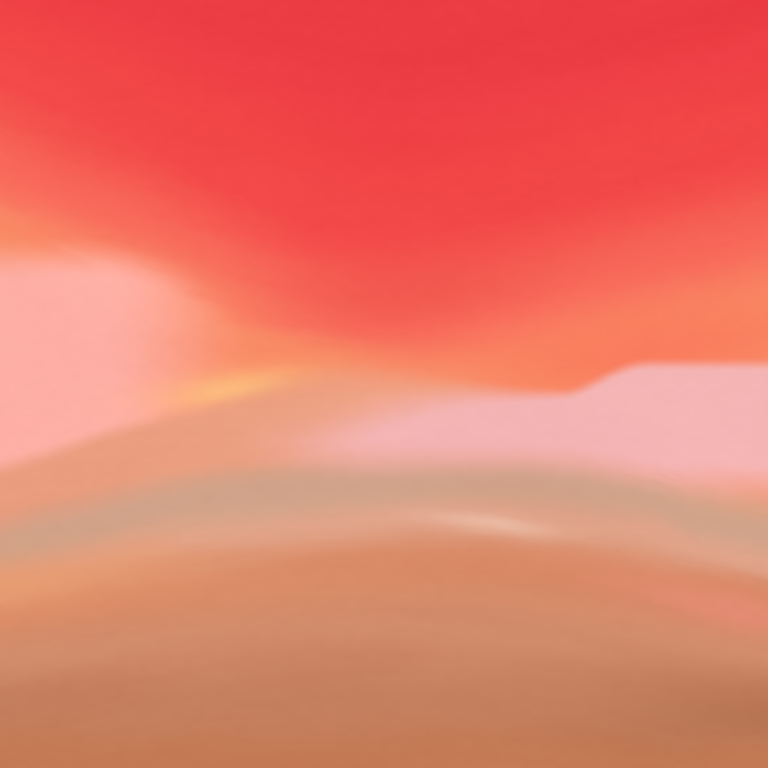
Give the GLSL for this background, as a WebGL 1 fragment shader.

```glsl
precision highp float;
// Painted sunset: red sky falling in a wide V over pink clouds and arched sandy hills.

uniform vec2 u_resolution;

#define WARP 0.028
#define STREAK 0.035
#define GRAIN 0.012
#define DEEP_RED vec3(0.92, 0.23, 0.26)
#define RED vec3(0.95, 0.28, 0.28)
#define CORAL vec3(0.97, 0.41, 0.35)
#define ORANGE vec3(0.98, 0.56, 0.41)
#define PINK vec3(1.0, 0.69, 0.65)
#define ROSE vec3(0.96, 0.71, 0.71)
#define PEACH vec3(0.92, 0.62, 0.50)
#define SAND vec3(0.82, 0.64, 0.54)
#define CLAY vec3(0.77, 0.50, 0.37)

float hash(vec2 p) {
  p = fract(p * vec2(0.1031, 0.1137));
  p += dot(p, p.yx + 33.33);
  return fract((p.x + p.y) * p.x * 7.31);
}

float noise(vec2 p) {
  vec2 i = floor(p), f = fract(p);
  f = f * f * (3.0 - 2.0 * f);
  return mix(mix(hash(i), hash(i + vec2(1, 0)), f.x),
             mix(hash(i + vec2(0, 1)), hash(i + vec2(1, 1)), f.x), f.y);
}

// Layered noise, centred on zero
float fbm(vec2 p) {
  float sum = 0.0, amp = 0.5;
  for (int i = 0; i < 5; i++) {
    sum += amp * (noise(p) - 0.5);
    p = mat2(1.6, 0.3, -0.3, 1.9) * p + 17.3;
    amp *= 0.5;
  }
  return sum;
}

// Soft elliptical brush dab, sheared by a slope
float dab(vec2 p, vec2 centre, vec2 radius, float slope) {
  vec2 q = p - centre;
  q.y -= slope * q.x;
  q /= radius;
  return exp(-dot(q, q));
}

vec3 skyColor(vec2 p, float streak) {
  float d = p.x - 0.5;
  float h = p.y - 0.575 - 0.32 * sqrt(d * d + 0.003) + 0.10 * d + 0.05 * streak;
  vec3 col = mix(ORANGE, CORAL, smoothstep(-0.10, 0.01, h));
  col = mix(col, RED, smoothstep(-0.01, 0.12, h));
  col = mix(col, DEEP_RED, smoothstep(0.12, 0.34, h));
  col = mix(col, vec3(0.94, 0.33, 0.30), 0.7 * dab(p, vec2(0.54, 0.625), vec2(0.16, 0.05), 0.1));
  col = mix(col, vec3(0.98, 0.47, 0.36), 0.75 * dab(p, vec2(0.85, 0.55), vec2(0.24, 0.06), 0.12));

  // Left cloud, fading into a golden tip
  float top = 0.665 - 3.0 * p.x * p.x * p.x;
  float cloud = smoothstep(-0.035, 0.025, top - p.y) * (1.0 - smoothstep(0.13, 0.34, p.x));
  col = mix(col, PINK, cloud);
  col = mix(col, vec3(0.99, 0.76, 0.50), 0.85 * dab(p, vec2(0.31, 0.493), vec2(0.10, 0.023), 0.12));
  return col;
}

vec3 groundColor(vec2 p, float streak) {
  float d = p.x - 0.5;
  float g = p.y + (0.30 * d * d - 0.03 * d) * smoothstep(0.0, 0.3, p.y) + 0.025 * streak;
  vec3 col = mix(vec3(0.77, 0.48, 0.33), CLAY, smoothstep(0.0, 0.08, g));
  col = mix(col, vec3(0.82, 0.55, 0.42), smoothstep(0.09, 0.19, g));
  col = mix(col, vec3(0.85, 0.54, 0.40), smoothstep(0.19, 0.26, g));
  col = mix(col, vec3(0.88, 0.64, 0.54), smoothstep(0.275, 0.33, g));
  col = mix(col, SAND, smoothstep(0.325, 0.365, g));
  col = mix(col, PEACH, smoothstep(0.375, 0.425, g));

  // Warm side slopes, a pale wisp and a shaded corner
  col = mix(col, vec3(0.91, 0.60, 0.42), 0.8 * dab(p, vec2(0.02, 0.24), vec2(0.22, 0.035), 0.15));
  col = mix(col, vec3(0.90, 0.55, 0.46), 0.85 * dab(p, vec2(0.97, 0.205), vec2(0.17, 0.028), -0.22));
  col = mix(col, vec3(0.92, 0.74, 0.65), 0.8 * dab(p, vec2(0.64, 0.316), vec2(0.085, 0.011), -0.13));
  col = mix(col, vec3(0.71, 0.45, 0.32), 0.8 * dab(p, vec2(1.0, 0.06), vec2(0.22, 0.045), 0.0));
  return col;
}

void main() {
  vec2 uv = gl_FragCoord.xy / u_resolution;
  float d = uv.x - 0.5;

  // Brush flow bends up in the sky and down on the hills
  float bend = mix(-0.35, 0.45, smoothstep(0.4, 0.65, uv.y)) * d * d;
  vec2 flow = vec2(uv.x, uv.y - bend);
  float streak = fbm(flow * vec2(3.0, 19.0) + 4.0);
  float swirl = fbm(uv * vec2(5.0, 9.0) + 2.0 * streak);
  vec2 p = uv + WARP * vec2(1.6 * swirl, swirl);

  // Hills rise to a soft ridge left of centre
  float ridge = 0.525 - 0.29 * sqrt((p.x - 0.45) * (p.x - 0.45) + 0.002);
  float soft = mix(0.014, 0.03, smoothstep(0.2, 0.5, p.x));
  float sky = smoothstep(-soft, soft, p.y - ridge);
  vec3 col = mix(groundColor(p, streak), skyColor(p, streak), sky);
  col = mix(col, vec3(0.95, 0.65, 0.53), 0.7 * dab(p, vec2(0.51, 0.483), vec2(0.09, 0.03), 0.0));

  // Right cloud bank with a crisp, billowing upper edge
  float top = mix(0.435, 0.488, smoothstep(0.35, 0.62, p.x));
  top += 0.038 * smoothstep(0.72, 0.86, p.x) + 0.03 * swirl;
  float base = 0.402 - 0.035 * smoothstep(0.6, 1.0, p.x);
  float edge = mix(0.04, 0.010, smoothstep(0.4, 0.75, p.x));
  float bank = smoothstep(-edge, edge, top - p.y) * smoothstep(-0.03, 0.03, p.y - base);
  col = mix(col, ROSE, bank * smoothstep(0.28, 0.50, p.x));

  // Long brush streaks and fine canvas grain
  col += STREAK * streak * vec3(0.6, 1.0, 0.9);
  col += GRAIN * fbm(uv * vec2(70.0, 110.0));
  gl_FragColor = vec4(clamp(col, 0.0, 1.0), 1.0);
}
```
